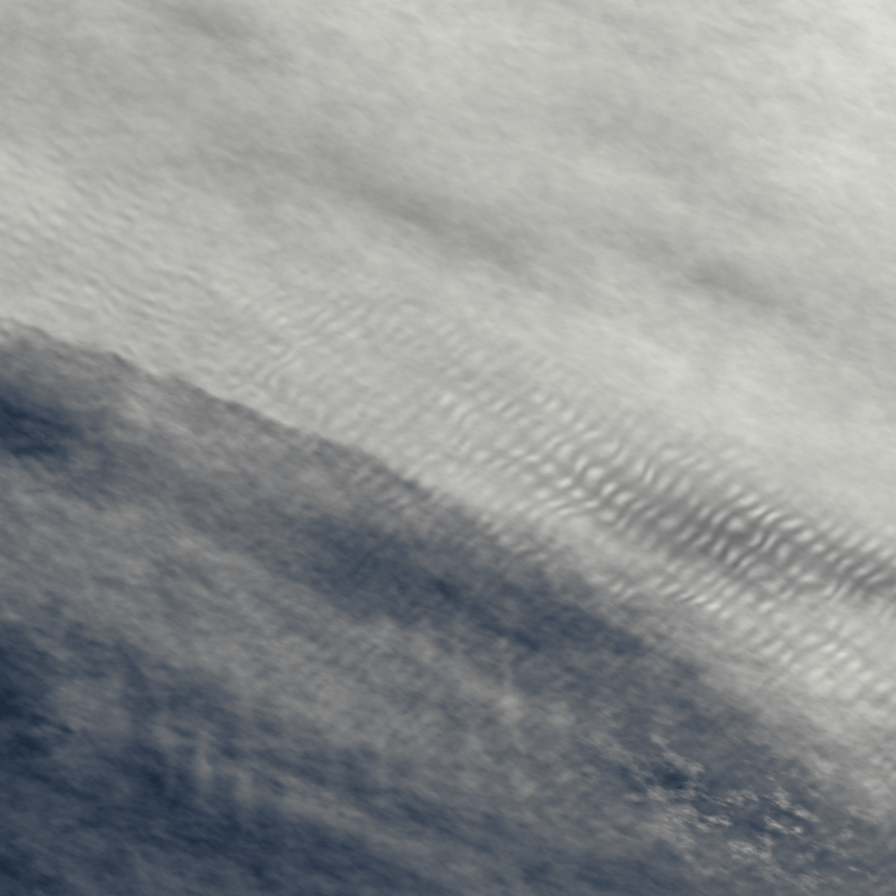
This texture is drawn by a WebGL 1 fragment shader. Its source:

```glsl
precision highp float;
// A high cloud sheet with fine ripples above a slanting edge, thinning to blue sky.
// Soft elliptical patches set the broad tones; stretched noise, warped waves and
// vertical fall streaks add the detail, and one ramp turns tone into colour.

uniform vec2 u_resolution;

const float TAU = 6.2831853;

float hash(vec2 p) {
  vec3 h = fract(vec3(p.xyx) * 0.1031);
  h += dot(h, h.yzx + 33.33);
  return fract((h.x + h.y) * h.z);
}

float noise(vec2 p) {
  vec2 i = floor(p);
  vec2 f = fract(p);
  f = f * f * (3.0 - 2.0 * f);
  return mix(mix(hash(i), hash(i + vec2(1.0, 0.0)), f.x),
             mix(hash(i + vec2(0.0, 1.0)), hash(i + vec2(1.0)), f.x), f.y);
}

// Fractal noise centred on zero
float fbm(vec2 p) {
  float sum = 0.0;
  float amp = 0.5;
  for (int i = 0; i < 5; i++) {
    sum += amp * (noise(p) - 0.5);
    p = mat2(1.6, 1.2, -1.2, 1.6) * p + 17.3;
    amp *= 0.5;
  }
  return sum;
}

// Frame aligned with the wind: x along the streaks, y across them
vec2 windFrame(vec2 p) {
  return vec2(0.92 * p.x - 0.39 * p.y, 0.39 * p.x + 0.92 * p.y);
}

float patchAt(vec2 p, vec2 center, vec2 radius) {
  vec2 q = windFrame(p - center) / radius;
  return exp(-dot(q, q));
}

float wave(vec2 p, vec2 normal, float wavelength) {
  return sin(TAU * dot(p, normal) / wavelength);
}

// Broken crests: slanting rows on the left, crossed by rising ones to the right
float ripples(vec2 p, float wavelength) {
  float rows = wave(p, vec2(0.55, 0.83), wavelength * 1.7);
  float left = wave(p, vec2(0.46, 0.89), wavelength) * (0.6 + 0.4 * wave(p, vec2(0.9, -0.4), 0.031));
  float right = wave(p, vec2(0.60, -0.80), wavelength) * (0.7 + 0.4 * rows) + 0.45 * rows;
  return mix(left, right, smoothstep(0.15, 0.42, p.x));
}

float fallStreaks(vec2 p, float spacing, float wobble) {
  float comb = 0.5 + 0.5 * cos(TAU * (p.x + wobble - 0.488) / spacing);
  return comb * comb * (0.2 + 1.3 * noise(vec2(p.x * 40.0, p.y * 14.0)));
}

float upperTone(vec2 p) {
  float t = 0.675 + 0.065 * p.x;
  t += 0.10 * patchAt(p, vec2(0.98, 0.94), vec2(0.30, 0.16));
  t += 0.07 * patchAt(p, vec2(0.55, 0.95), vec2(0.18, 0.06));
  t += 0.06 * patchAt(p, vec2(0.02, 0.80), vec2(0.09, 0.04));
  t += 0.05 * patchAt(p, vec2(0.86, 0.56), vec2(0.22, 0.07));
  t -= 0.10 * patchAt(p, vec2(0.52, 0.74), vec2(0.15, 0.035));
  t -= 0.10 * patchAt(p, vec2(0.81, 0.69), vec2(0.15, 0.030));
  t -= 0.08 * patchAt(p, vec2(0.74, 0.84), vec2(0.15, 0.045));
  t -= 0.08 * patchAt(p, vec2(0.22, 0.98), vec2(0.10, 0.025));
  t -= 0.05 * patchAt(p, vec2(0.28, 0.83), vec2(0.20, 0.06));
  t -= 0.24 * patchAt(p, vec2(0.79, 0.40), vec2(0.13, 0.050));
  t -= 0.16 * patchAt(p, vec2(0.98, 0.345), vec2(0.11, 0.030));
  return t;
}

float lowerTone(vec2 p, float height, float lowHeight) {
  float t = mix(0.37, 0.54, smoothstep(-0.13, 0.0, height));
  t = mix(mix(0.19, 0.36, p.x), t, smoothstep(-0.06, 0.03, lowHeight));
  t -= 0.20 * patchAt(p, vec2(0.01, 0.535), vec2(0.10, 0.035));
  t -= 0.12 * patchAt(p, vec2(0.42, 0.37), vec2(0.16, 0.055));
  t -= 0.10 * patchAt(p, vec2(0.63, 0.32), vec2(0.11, 0.055));
  t -= 0.12 * patchAt(p, vec2(0.74, 0.14), vec2(0.12, 0.035));
  t += 0.07 * patchAt(p, vec2(0.12, 0.38), vec2(0.20, 0.045));
  t += 0.10 * patchAt(p, vec2(0.23, 0.38), vec2(0.08, 0.014));
  t += 0.08 * patchAt(p, vec2(0.33, 0.24), vec2(0.20, 0.035));
  t += 0.12 * patchAt(p, vec2(0.58, 0.22), vec2(0.15, 0.022));
  t += 0.14 * patchAt(p, vec2(0.90, 0.22), vec2(0.17, 0.050));
  t += 0.20 * patchAt(p, vec2(0.98, 0.13), vec2(0.07, 0.035));
  t += 0.20 * patchAt(p, vec2(0.34, 0.105), vec2(0.13, 0.018));
  return t + 0.16 * patchAt(p, vec2(0.09, 0.19), vec2(0.035, 0.055));
}

// Blue at the dark end, neutral in the middle, faintly warm at the light end
vec3 skyColor(float t) {
  float blue = 1.0 - smoothstep(0.10, 0.55, t);
  return vec3(t, t + 0.055 * blue, t + 0.13 * blue - 0.02 * smoothstep(0.5, 0.8, t));
}

void main() {
  vec2 p = gl_FragCoord.xy / u_resolution;
  vec2 w = windFrame(p);
  float broad = fbm(w * vec2(4.0, 11.0) + 3.0);
  float fine = fbm(w * vec2(28.0, 65.0) + 9.0);
  float grain = fbm(w * vec2(75.0, 150.0) + 5.0);
  vec2 warp = 0.035 * vec2(fbm(p * 7.0), fbm(p * 7.0 + 31.0));
  vec2 jitter = 0.012 * vec2(noise(p * 38.0), noise(p * 38.0 + 57.0));

  float height = p.y - (0.655 - 0.40 * p.x - 0.04 * p.x * p.x) + 0.025 * broad + 0.012 * fine;
  float lowHeight = p.y - (0.335 - 0.40 * p.x) + 0.07 * broad + 0.03 * fine;
  float softness = mix(0.006, 0.065, smoothstep(0.3, 0.9, p.x));
  float sheet = smoothstep(-softness, softness, height);
  vec2 bent = p + warp + 0.04 * vec2(fine, -fine);
  float tone = mix(lowerTone(bent, height, lowHeight), upperTone(bent), sheet);
  tone += mix(0.20, 0.13, sheet) * broad + mix(0.17, 0.09, sheet) * fine;
  tone += mix(0.13, 0.08, sheet) * grain;

  // Ripples are strongest near the sheet edge and on the right
  float belt = smoothstep(-0.06, 0.02, height) * (1.0 - smoothstep(0.12, 0.26, height));
  float strength = 0.034 + 0.05 * patchAt(p, vec2(0.80, 0.42), vec2(0.20, 0.08));
  strength *= belt + 0.55 * smoothstep(-0.03, 0.04, lowHeight) * (1.0 - sheet);
  tone += strength * ripples(p + warp + jitter, 0.018) * (0.2 + 1.5 * noise(w * vec2(20.0, 36.0)));

  // Fall streaks and small broken puffs over the blue
  float veil = patchAt(p, vec2(0.56, 0.25), vec2(0.14, 0.14));
  veil += patchAt(p, vec2(0.22, 0.16), vec2(0.17, 0.07));
  tone += 0.085 * veil * fallStreaks(p, 0.05, warp.x * 1.5 + jitter.x) * (1.0 - sheet);
  float puffs = smoothstep(-0.02, 0.30, fbm(w * vec2(38.0, 85.0) + 40.0));
  tone += 0.30 * puffs * patchAt(p, vec2(0.84, 0.09), vec2(0.17, 0.07));

  gl_FragColor = vec4(skyColor(clamp(tone, 0.12, 0.86)), 1.0);
}
```
